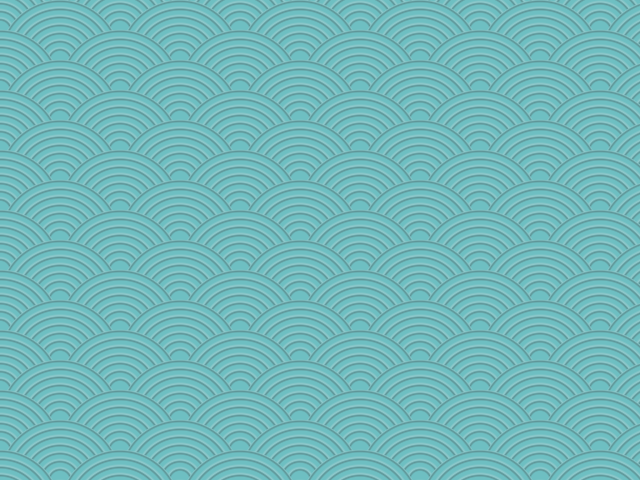
Give the GLSL for this pattern, as a Shadertoy shader.

```glsl
// Overlapping wave scales: rows of concentric discs, each row shifted by half
// a repeat and covering the row above. Every ring is a soft dark groove with a
// faint highlight along its outer side. One unit is the radius of a scale.

// Box-filtered coverage of the interval from lo to hi
float band(float d, float lo, float hi, float blur) {
    return clamp((d - lo) / blur + 0.5, 0.0, 1.0)
         - clamp((d - hi) / blur + 0.5, 0.0, 1.0);
}

// Colour of a scale at a given depth inward from its rim
vec3 scaleColor(float depth, float blur) {
    const float spacing = 0.1345;
    float ring = clamp(round(depth / spacing), 0.0, 6.0);
    float d = depth - ring * spacing;

    vec3 color = vec3(0.43, 0.75, 0.76);
    color = mix(color, vec3(0.555, 0.785, 0.795), band(d, -0.034, 0.004, blur));
    return mix(color, vec3(0.37, 0.575, 0.585), band(d, 0.0, 0.026, blur));
}

void mainImage(out vec4 fragColor, in vec2 fragCoord) {
    float pixel = 8.0 / iResolution.y;
    float blur = max(pixel, 0.028);
    vec2 p = fragCoord * pixel + vec2(0.0, 0.01);

    // Paint from the back row to the front row
    float frontRow = floor(2.0 * (p.y - 1.02));
    vec3 color = vec3(0.43, 0.75, 0.76);
    for (int i = 3; i >= 0; i--) {
        float row = frontRow + float(i);
        float shift = 1.0 - mod(row, 2.0);
        float x = mod(p.x - shift + 1.0, 2.0) - 1.0;
        float depth = 1.0 - length(vec2(x, p.y - 0.5 * row));

        // The rim keeps a thin part of its highlight
        float cover = clamp((depth + 0.014) / pixel + 0.5, 0.0, 1.0);
        color = mix(color, scaleColor(depth, blur), cover);
    }

    fragColor = vec4(color, 1.0);
}
```
